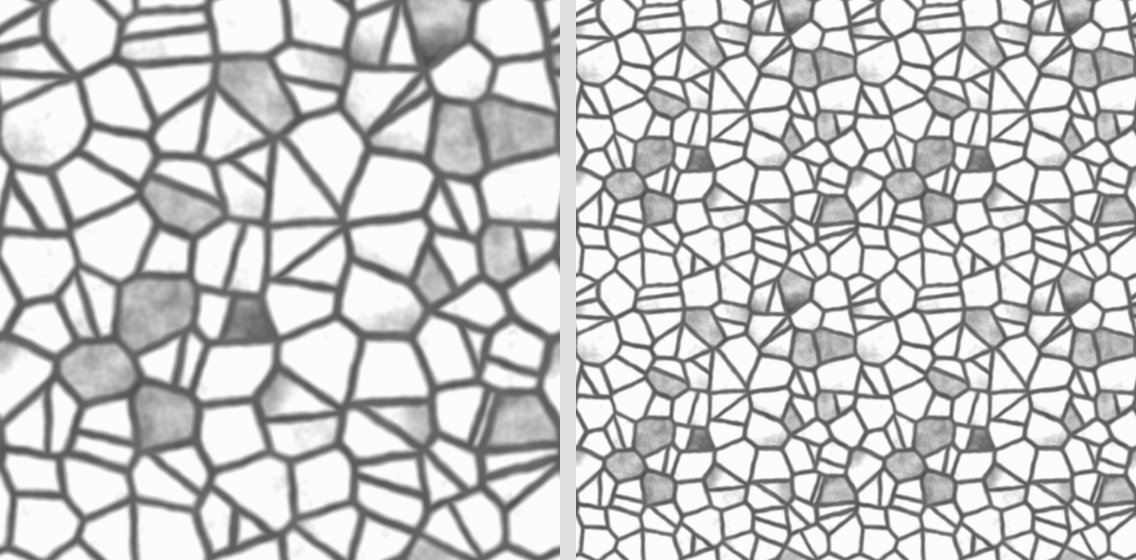
Left, the tile; right, the same tile 2 across and 2 down.
Reproduce this texture procedurally as a WebGL 1 fragment shader.

```glsl
precision highp float;
// Irregular pale stone paving with soft grey mortar joints, tiling on all sides.
// A wrapped, weighted Voronoi diagram gives the stones; straight cuts split some
// of them into slabs, and wrapping gradient noise roughens edges and tones.

uniform vec2 u_resolution;

const vec2 GRID = vec2(8.0, 10.0);      // Voronoi cells across the tile
const float JITTER = 0.68;              // scatter of the centres within cells
const float SIZE_SPREAD = 0.0026;       // difference in stone size
const float CUT_SHARE = 0.42;           // share of cells split in two
const float CUT_OFFSET = 0.022;         // how far a cut strays from the centre
const float CORNER = 0.0025;            // rounding of the corners
const float JOINT_INNER = 0.001;        // edge distance that is pure mortar
const float JOINT_OUTER = 0.0145;       // edge distance that is pure stone
const float INSET_SPREAD = 0.003;       // difference in joint width
const float WARP = 0.0035;              // waviness of the edges
const float GREY_SHARE = 0.08;          // share of grey stones
const float MORTAR = 0.385;
const float GREY = 0.74;
const float WHITE = 0.99;
const float TAU = 6.2831853;

vec3 hash3(vec2 cell, float seed) {
  vec3 q = fract(vec3(cell.xyx + seed * 7.31) * vec3(0.1031, 0.1030, 0.0973));
  q += dot(q, q.yxz + 33.33);
  return fract((q.xxy + q.yzz) * q.zyx);
}

// Gradient noise that repeats after a whole number of cells.
float gradientAt(vec2 corner, vec2 offset, float period, float seed) {
  float angle = TAU * hash3(mod(corner, period), seed).x;
  return dot(vec2(cos(angle), sin(angle)), offset);
}

float noise(vec2 uv, float period, float seed) {
  vec2 p = uv * period;
  vec2 i = floor(p);
  vec2 f = p - i;
  vec2 s = f * f * f * (f * (f * 6.0 - 15.0) + 10.0);
  vec2 e = vec2(1.0, 0.0);
  float low = mix(gradientAt(i, f, period, seed),
                  gradientAt(i + e, f - e, period, seed), s.x);
  float high = mix(gradientAt(i + e.yx, f - e.yx, period, seed),
                   gradientAt(i + 1.0, f - 1.0, period, seed), s.x);
  return mix(low, high, s.y);
}

float mottle(vec2 uv) {
  return noise(uv, 18.0, 3.0) + 0.6 * noise(uv, 40.0, 4.0)
       + 0.35 * noise(uv, 84.0, 5.0);
}

// Stone centre in canvas units (xy) and its weight (z).
vec3 stoneSite(vec2 cell) {
  vec3 h = hash3(mod(cell, GRID), 1.0);
  return vec3((cell + 0.5 + JITTER * (h.xy - 0.5)) / GRID, SIZE_SPREAD * h.z);
}

float power(vec2 p, vec3 site) {
  vec2 d = p - site.xy;
  return dot(d, d) - site.z;
}

void main() {
  vec2 uv = gl_FragCoord.xy / u_resolution;
  vec2 p = uv + WARP * vec2(noise(uv, 22.0, 6.0), noise(uv, 22.0, 7.0));
  vec2 home = floor(p * GRID);

  // Find the stone that owns this point.
  vec3 site = vec3(0.0);
  vec2 owner = home;
  float nearest = 1e3;
  for (int y = -2; y <= 2; y++) {
    for (int x = -2; x <= 2; x++) {
      vec2 cell = home + vec2(float(x), float(y));
      vec3 candidate = stoneSite(cell);
      float d = power(p, candidate);
      if (d < nearest) {
        nearest = d;
        site = candidate;
        owner = cell;
      }
    }
  }

  // Smooth minimum of the distances to all its edges.
  float closeness = 0.0;
  for (int y = -2; y <= 2; y++) {
    for (int x = -2; x <= 2; x++) {
      vec2 cell = home + vec2(float(x), float(y));
      vec3 other = stoneSite(cell);
      vec2 gap = other.xy - site.xy;
      if (dot(gap, gap) > 1e-7) {
        float d = (power(p, other) - nearest) * 0.5 / length(gap);
        closeness += exp(-d / CORNER);
      }
    }
  }

  // Split some stones with a straight cut.
  vec2 id = mod(owner, GRID);
  vec3 cutHash = hash3(id, 2.0);
  float side = 0.0;
  if (cutHash.x < CUT_SHARE) {
    float angle = TAU * cutHash.y;
    float cut = dot(p - site.xy, vec2(cos(angle), sin(angle)))
              + CUT_OFFSET * (cutHash.z - 0.5);
    side = step(0.0, cut);
    closeness += exp(-abs(cut) / CORNER);
  }
  float edge = -CORNER * log(closeness + 1e-30);

  // Stone tone: mostly clipped white, some grey, some shaded to one side.
  vec3 look = hash3(id, 11.0 + side);
  vec3 shade = hash3(id, 17.0 + side);
  float grain = mottle(uv);
  float isGrey = step(look.x, GREY_SHARE);
  float base = mix(1.07, GREY + 0.14 * (look.y - 0.5), isGrey);
  vec2 slope = vec2(cos(TAU * shade.x), sin(TAU * shade.x));
  float tilt = 7.0 * shade.y * shade.y * shade.y
             * max(0.0, dot(p - site.xy, slope));
  float stone = min(WHITE, base - tilt + 0.17 * grain);

  // Mortar and the soft edge between the two.
  float mortar = MORTAR + 0.07 * noise(uv, 14.0, 8.0) + 0.04 * grain;
  edge += INSET_SPREAD * (look.z - 0.5) + 0.0018 * noise(uv, 48.0, 9.0);
  float cover = smoothstep(JOINT_INNER, JOINT_OUTER, edge);
  gl_FragColor = vec4(vec3(mix(mortar, stone, cover)), 1.0);
}
```
